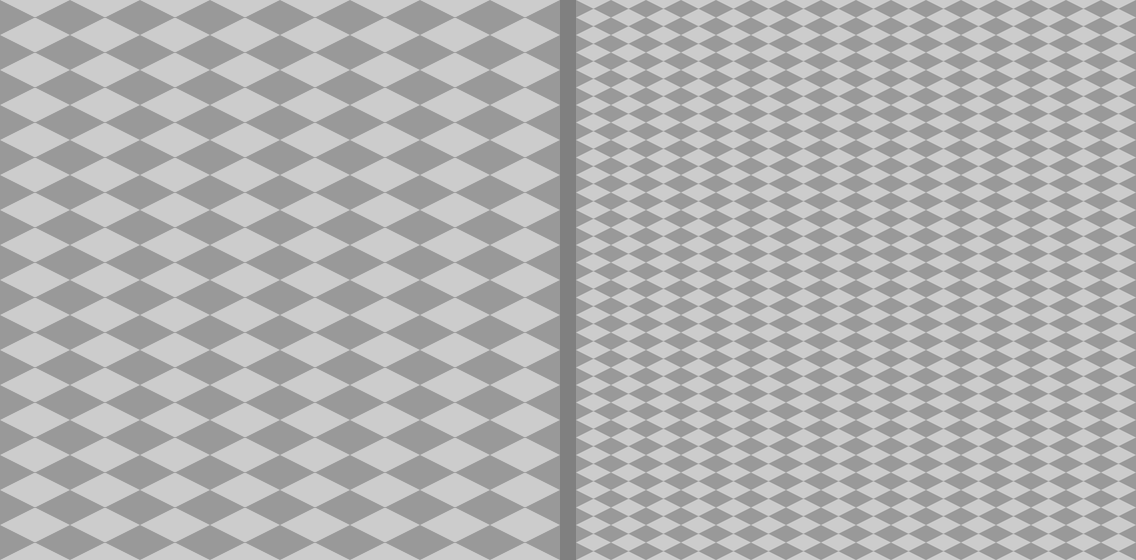
Left, the tile; right, the same tile 2 across and 2 down.
Give the GLSL for this pattern, as a three.js fragment shader.

```glsl
varying vec2 vUv;

const vec2 REPEATS = vec2(8.0, 16.0);
const vec2 CELL_OFFSET = vec2(0.5, 0.0);
const float EDGE_SOFTNESS = 0.001;
const vec3 LIGHT_GREY = vec3(0.8);
const vec3 DARK_GREY = vec3(0.6);

// Signed distance, in canvas units, to a diamond that spans its whole cell
float diamondDistance(vec2 cellPos) {
  return (abs(cellPos.x) + abs(cellPos.y) - 0.5) / length(REPEATS);
}

void main() {
  // Position within the cell, measured from its centre
  vec2 cellPos = fract(vUv * REPEATS + CELL_OFFSET) - 0.5;

  // Dark diamonds touching tip to tip on a light ground
  float ground = smoothstep(-EDGE_SOFTNESS, EDGE_SOFTNESS, diamondDistance(cellPos));
  gl_FragColor = vec4(mix(DARK_GREY, LIGHT_GREY, ground), 1.0);
}
```
